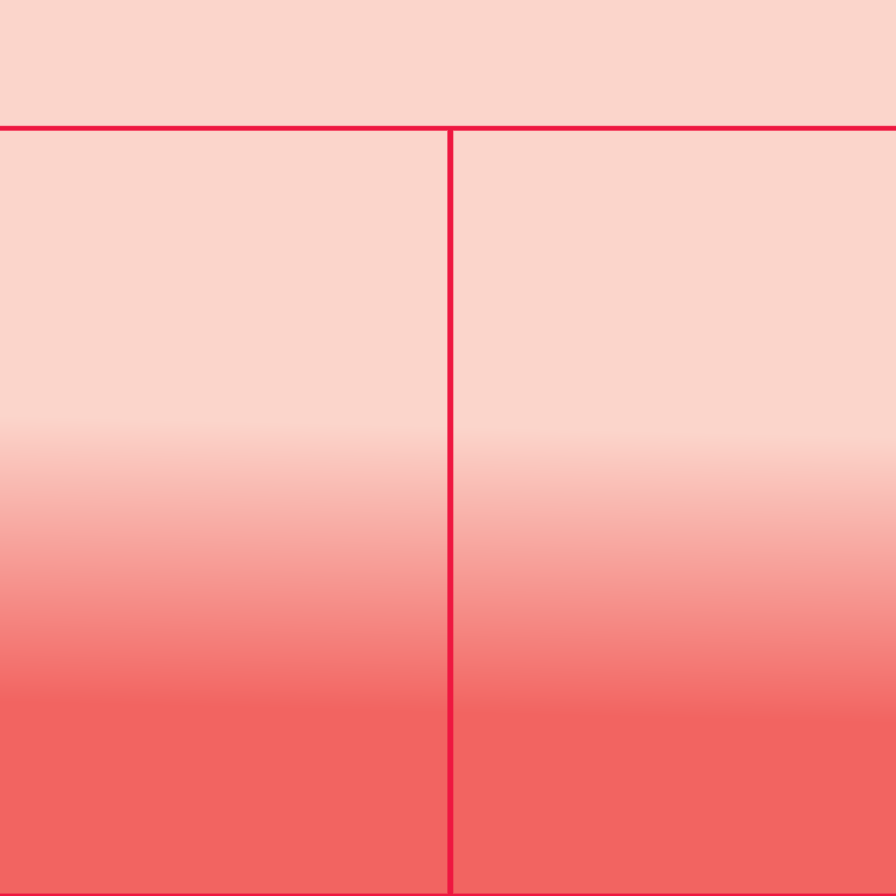
Write a three.js fragment shader that draws this background.

```glsl
// Pale pink to coral gradient, split into panels by thin crimson lines.
varying vec2 vUv;

const vec3 PALE_PINK = vec3(0.986, 0.836, 0.797);
const vec3 CORAL = vec3(0.949, 0.394, 0.382);
const vec3 CRIMSON = vec3(0.935, 0.092, 0.250);

const float RAIL_TOP = 0.8568;
const float RAIL_BOTTOM = 0.0;
const float POST_X = 0.5026;
const float EDGE = 0.001;

// Coverage of a band around zero with softened edges.
float band(float dist, float halfWidth) {
  return 1.0 - smoothstep(halfWidth - EDGE, halfWidth + EDGE, abs(dist));
}

// Linear blend along a slightly tilted axis, coral below and pink above.
vec3 fade(vec2 p, float low, float high, float tilt) {
  float height = p.y + tilt * (p.x - 0.5);
  float t = clamp((height - low) / (high - low), 0.0, 1.0);
  return mix(CORAL, PALE_PINK, t);
}

// Two horizontal rails joined by one vertical post.
float frame(vec2 p) {
  float rails = max(band(p.y - RAIL_TOP, 0.0027), band(p.y - RAIL_BOTTOM, 0.0027));
  float post = band(p.x - POST_X, 0.0033) * step(p.y, RAIL_TOP);
  return max(rails, post);
}

void main() {
  vec3 color = fade(vUv, 0.206, 0.525, 0.024);
  color = mix(color, CRIMSON, frame(vUv));
  gl_FragColor = vec4(color, 1.0);
}
```
